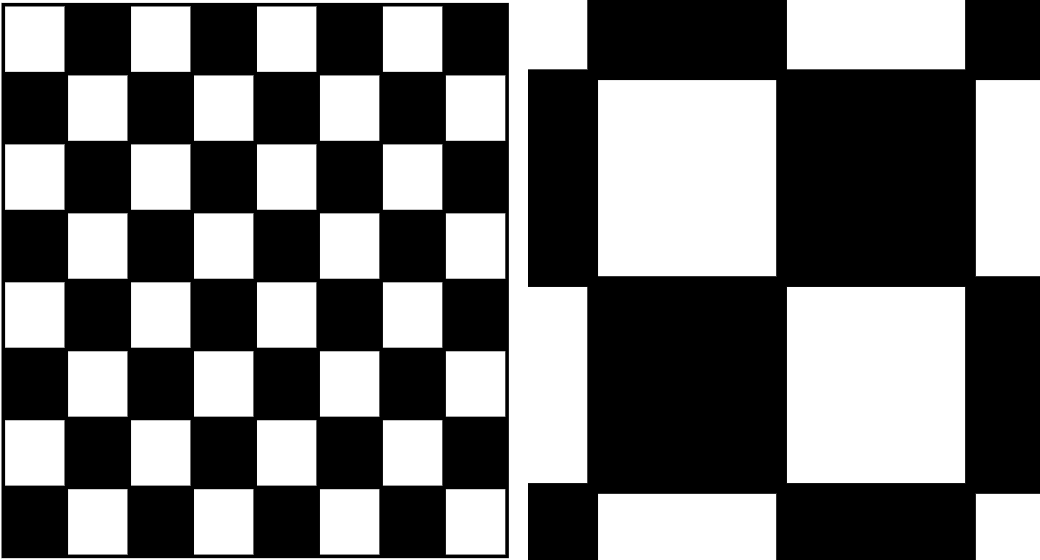
Left, the full canvas; right, a detail of the centre.
A Shadertoy shader for this pattern:

```glsl
// Black and white checkerboard, eight by eight slightly tall cells on white.
// Each light square is inset by half a rule, so black lines frame every cell
// and the whole board; box distances give the soft one-pixel edges.

float boxDistance(vec2 p, vec2 halfSize) {
    vec2 d = abs(p) - halfSize;
    return max(d.x, d.y);
}

// Coverage of a shape from its signed distance, in canvas heights
float coverage(float dist) {
    return clamp(0.5 - dist * iResolution.y, 0.0, 1.0);
}

void mainImage(out vec4 fragColor, in vec2 fragCoord) {
    vec2 cellSize = vec2(0.11245, 0.12314);
    float halfRule = 0.0032;

    // Board coordinates from the lower left corner of the grid
    vec2 p = fragCoord / iResolution.y - vec2(0.0059, 0.0065);
    vec2 cell = floor(p / cellSize);
    vec2 local = p - (cell + 0.5) * cellSize;

    // Black board with its outer frame
    float board = coverage(boxDistance(p - 4.0 * cellSize, 4.0 * cellSize + halfRule));

    // Light squares on alternate cells; the lower left cell is dark
    float isLight = mod(cell.x + cell.y, 2.0);
    float square = isLight * coverage(boxDistance(local, 0.5 * cellSize - halfRule));

    fragColor = vec4(vec3(max(1.0 - board, square)), 1.0);
}
```
